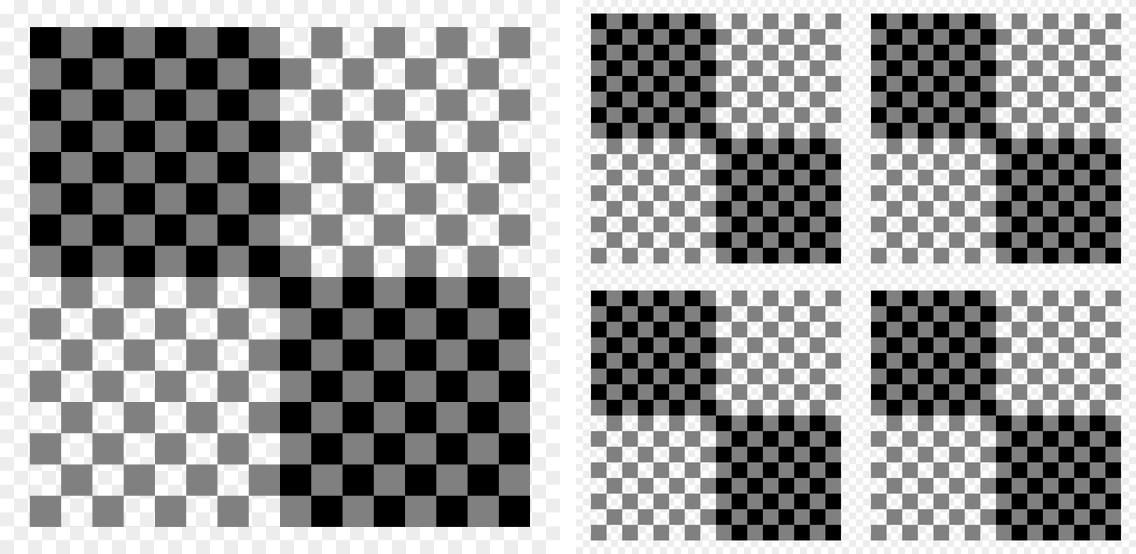
Left: one tile. Right: repeated 2 by 2.
Reproduce this pattern procedurally as a Shadertoy shader.

```glsl
// Antialiased square wave: +1 on [0,1), -1 on [1,2)
float squareWave(float x, float pixel) {
    float edge = 0.5 - abs(mod(x + 0.5, 2.0) - 1.0);
    return clamp(2.0 * edge / pixel, -1.0, 1.0);
}

// 1 on even squares, 0 on odd squares
float checker(vec2 p, vec2 pixel) {
    return 0.5 + 0.5 * squareWave(p.x, pixel.x) * squareWave(p.y, pixel.y);
}

void mainImage(out vec4 fragColor, in vec2 fragCoord) {
    vec2 uv = fragCoord / iResolution.xy;
    uv.y = 1.0 - uv.y;
    vec2 pixel = 1.0 / iResolution.xy;

    // Fine pale backdrop; even counts wrap at the edges
    vec3 backdrop = vec3(mix(0.93, 1.0, checker(uv * 40.0, pixel * 40.0)));

    // Board of 16 by 16 cells, split into four quadrants
    vec2 halfSize = vec2(0.4466, 0.4512);
    vec2 cellScale = 8.0 / halfSize;
    vec2 cell = (uv - 0.5) * cellScale + 8.0;
    vec2 cellPixel = pixel * cellScale;
    float darkQuadrant = checker(cell / 8.0, cellPixel / 8.0);
    float evenCell = checker(cell, cellPixel);

    // Black or see-through cells alternate with grey ones
    vec3 board = mix(backdrop, vec3(0.0), darkQuadrant);
    board = mix(vec3(0.5), board, evenCell);

    // Clip the board, leaving the backdrop as a margin
    vec2 inside = clamp((halfSize - abs(uv - 0.5)) / pixel + 0.5, 0.0, 1.0);
    fragColor = vec4(mix(backdrop, board, inside.x * inside.y), 1.0);
}
```
